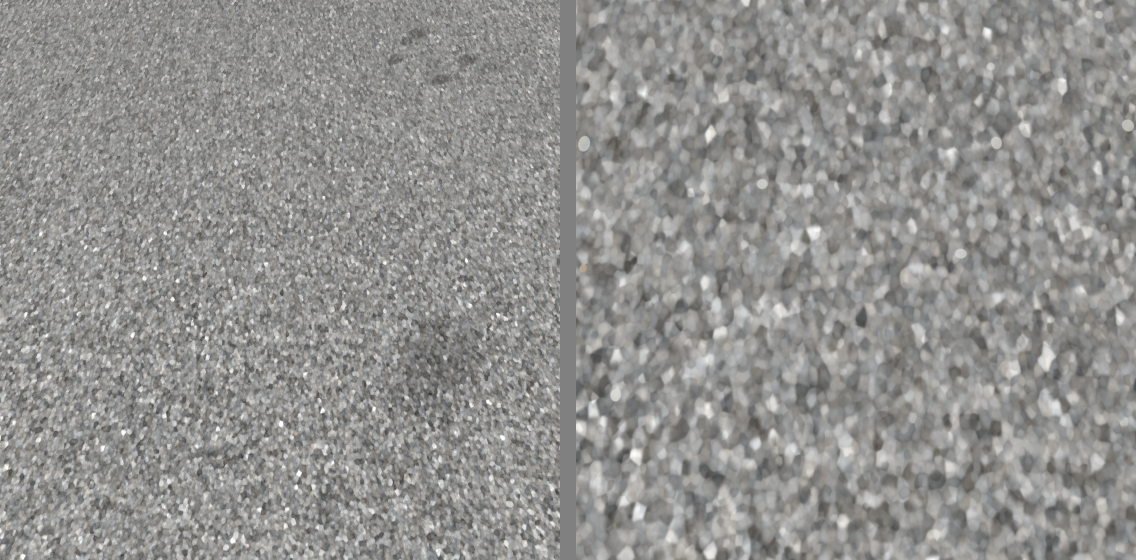
Left, the full canvas; right, a detail of the centre.
This texture is drawn by a WebGL 2 fragment shader. Its source:

```glsl
#version 300 es
precision highp float;
// Worn grey asphalt seen at a slant: soft cellular grains that shrink with
// distance, sparse pale pebbles, dark damp stains and a faint mottling.
// Grains are hashed cell points blended by distance in ground coordinates.

uniform vec2 u_resolution;
out vec4 fragColor;

const float NEAR_GRAIN = 0.0083;
const float FAR_GRAIN = 0.0043;

// Three random values in 0..1 for an integer cell and a layer seed.
vec3 hash3(ivec2 cell, int seed) {
    uvec3 v = uvec3(ivec3(cell, seed)) * 1664525u + 1013904223u;
    v.x += v.y * v.z; v.y += v.z * v.x; v.z += v.x * v.y;
    v ^= v >> 16u;
    v.x += v.y * v.z; v.y += v.z * v.x; v.z += v.x * v.y;
    return vec3(v >> 8u) / 16777216.0;
}

// Ground position in grain widths, keeping grains evenly proportioned.
vec2 groundPosition(vec2 uv, float grainSize) {
    float slope = NEAR_GRAIN - FAR_GRAIN;
    return vec2((uv.x - 0.5) / grainSize, -log(grainSize) / slope);
}

// Offset of one grain from the mean grey, with a slight warm or cool tint.
vec3 grainTone(ivec2 cell, int seed) {
    vec3 h = hash3(cell, seed);
    float grey = 0.22 * (h.x + h.y - 1.0);
    float glint = 0.25 * smoothstep(0.91, 0.98, h.z);
    float warmth = 0.024 * (hash3(cell, seed + 1).x - 0.5);
    return vec3(grey + glint) + warmth * vec3(1.0, 0.1, -1.0);
}

// Soft cellular grains, a little darker in the gaps between them.
vec3 grainLayer(vec2 p, int seed, float sharpness, float gapDepth) {
    ivec2 base = ivec2(floor(p));
    vec3 sum = vec3(0.0);
    float total = 0.0001;
    for (int j = -1; j <= 1; j++) {
        for (int i = -1; i <= 1; i++) {
            ivec2 cell = base + ivec2(i, j);
            vec2 centre = vec2(cell) + hash3(cell, seed + 2).xy;
            vec2 d = p - centre;
            float weight = exp(-sharpness * dot(d, d));
            sum += weight * grainTone(cell, seed);
            total += weight;
        }
    }
    float gap = 1.0 - smoothstep(0.02, 0.45, total);
    return sum / total - gapDepth * gap;
}

// Layered sines in about -1..1 for broad, uneven patches.
float mottling(vec2 p) {
    float sum = 0.0;
    float amplitude = 0.5;
    for (int i = 0; i < 4; i++) {
        sum += amplitude * sin(p.x + 1.7 * sin(p.y)) * cos(p.y - 0.8 * p.x);
        p = mat2(1.5, 1.1, -1.1, 1.5) * p + 2.3;
        amplitude *= 0.6;
    }
    return sum;
}

// Coverage of a ragged, soft-edged ellipse.
float stain(vec2 uv, vec2 centre, vec2 radii, float tilt, float softness) {
    vec2 d = uv - centre;
    d.x -= tilt * d.y;
    float ragged = 0.18 * mottling(uv * 55.0);
    return 1.0 - smoothstep(1.0 - softness, 1.0 + softness, length(d / radii) + ragged);
}

// Small stains scattered at random inside a box.
float scatteredStains(vec2 uv, vec2 corner, vec2 extent, int count, int seed) {
    float cover = 0.0;
    for (int i = 0; i < count; i++) {
        vec3 h = hash3(ivec2(i, 7), seed);
        vec2 radii = vec2(0.014, 0.009) * mix(0.6, 1.3, h.z);
        cover = max(cover, stain(uv, corner + extent * h.xy, radii, 0.3, 0.35));
    }
    return cover;
}

// Sparse pebbles on a coarse grid: tint in rgb, coverage in alpha.
vec4 pebbles(vec2 p, float pixel) {
    ivec2 cell = ivec2(floor(p));
    vec3 h = hash3(cell, 40);
    vec3 look = hash3(cell, 41);
    vec2 d = fract(p) - (0.25 + 0.5 * h.xy);
    d.x *= mix(0.8, 1.4, look.y);
    float radius = mix(0.06, 0.13, look.x * look.x);
    float cover = step(h.z, 0.06) * (1.0 - smoothstep(radius - pixel, radius + pixel, length(d)));
    vec3 tint = mix(vec3(0.88, 0.88, 0.86), vec3(0.78, 0.69, 0.58), step(0.9, look.z));
    return vec4(tint, cover);
}

void main() {
    vec2 uv = gl_FragCoord.xy / u_resolution;
    float grainSize = mix(NEAR_GRAIN, FAR_GRAIN, uv.y);
    vec2 ground = groundPosition(uv, grainSize);
    float contrast = mix(1.05, 0.62, smoothstep(0.25, 1.0, uv.y));

    // Slightly upright grains over the base grey, broken up by finer grit.
    vec2 upright = ground * vec2(1.15, 0.88);
    vec3 grains = grainLayer(upright, 10, 7.0, 0.04);
    grains += 0.5 * grainLayer(upright * 1.6 + 31.0, 20, 7.0, 0.04);
    vec3 colour = vec3(0.578, 0.576, 0.568) + contrast * grains;
    colour += 0.011 * mottling(uv * 9.0) - 0.012 * smoothstep(0.5, 1.0, uv.y);

    // Damp stains: one broad patch and small scattered spots.
    float broad = stain(uv, vec2(0.78, 0.34), vec2(0.07, 0.09), 0.35, 0.4);
    float spots = scatteredStains(uv, vec2(0.62, 0.85), vec2(0.26, 0.1), 6, 60);
    spots = max(spots, scatteredStains(uv, vec2(0.05, 0.04), vec2(0.4, 0.42), 4, 70));
    colour *= 1.0 - 0.17 * broad - 0.22 * spots;

    float pixel = 1.0 / (6.0 * grainSize * u_resolution.y);
    vec4 pebble = pebbles(ground / 6.0, pixel);
    colour = mix(colour, pebble.rgb, pebble.a * contrast * 0.75);
    fragColor = vec4(clamp(colour, 0.0, 1.0), 1.0);
}
```
